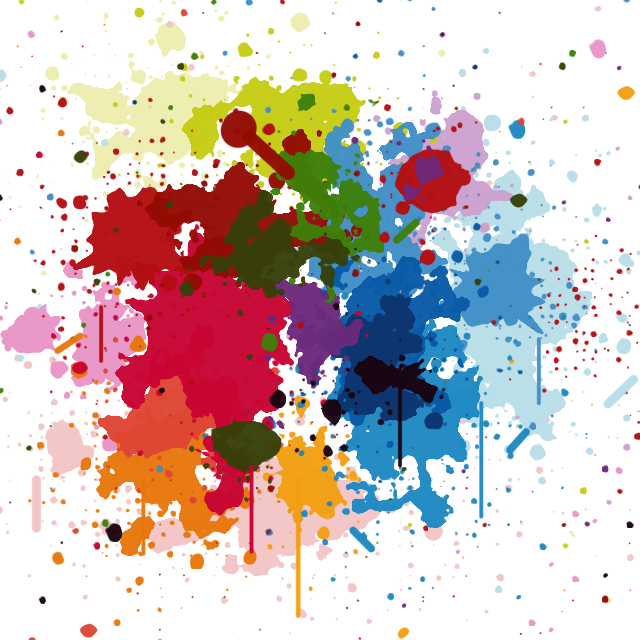
A WebGL 1 fragment shader for this background:

```glsl
precision highp float;
// Layered ink splatter on white paper, from pale washes up to dark blots.
// Each blot is an ellipse with noisy edges and radial fingers, ringed by
// hashed droplets; capsules add drips and loose brush strokes.

#define GRAIN 19.0
#define OPACITY 0.96
#define DENSITY 0.62
#define BIG_CELL 0.042
#define SMALL_CELL 0.017
#define DROP_SIZE 0.27

uniform vec2 u_resolution;

const vec3 PAPER = vec3(1.0);
const vec3 CREAM = vec3(0.93, 0.93, 0.69);
const vec3 BLUSH = vec3(0.95, 0.77, 0.77);
const vec3 ICE = vec3(0.72, 0.87, 0.91);
const vec3 LILAC = vec3(0.80, 0.63, 0.81);
const vec3 PINK = vec3(0.91, 0.58, 0.77);
const vec3 LIME = vec3(0.77, 0.80, 0.07);
const vec3 ORANGE = vec3(0.91, 0.46, 0.04);
const vec3 AMBER = vec3(0.95, 0.62, 0.06);
const vec3 CORAL = vec3(0.87, 0.27, 0.20);
const vec3 SKY = vec3(0.25, 0.56, 0.78);
const vec3 AZURE = vec3(0.11, 0.53, 0.76);
const vec3 COBALT = vec3(0.03, 0.35, 0.65);
const vec3 NAVY = vec3(0.05, 0.20, 0.43);
const vec3 RED = vec3(0.70, 0.05, 0.06);
const vec3 BLOOD = vec3(0.57, 0.04, 0.01);
const vec3 CRIMSON = vec3(0.78, 0.01, 0.20);
const vec3 PURPLE = vec3(0.42, 0.16, 0.48);
const vec3 GREEN = vec3(0.24, 0.50, 0.04);
const vec3 OLIVE = vec3(0.21, 0.25, 0.03);
const vec3 SOOT = vec3(0.10, 0.01, 0.06);

float hash(vec2 p) { return fract(sin(dot(p, vec2(127.1, 311.7))) * 43758.5); }

float noise(vec2 p) {
  vec2 i = floor(p), f = fract(p);
  f = f * f * (3.0 - 2.0 * f);
  return mix(mix(hash(i), hash(i + vec2(1, 0)), f.x),
             mix(hash(i + vec2(0, 1)), hash(i + 1.0), f.x), f.y);
}

float fbm(vec2 p) {
  float sum = 0.0, amp = 0.5;
  for (int i = 0; i < 4; i++) {
    sum += amp * noise(p);
    p = mat2(1.6, 1.2, -1.2, 1.6) * p + 7.3;
    amp *= 0.5;
  }
  return sum;
}

// Round droplets, one per cell, thinning out away from the centre
float drops(vec2 p, vec2 centre, vec2 spread, float cell, float seed) {
  vec2 g = p / cell + seed, id = floor(g);
  vec2 spot = id + 0.5 + 0.46 * (vec2(hash(id + 3.1), hash(id + 8.7)) - 0.5);
  vec2 away = ((spot - seed) * cell - centre) / spread;
  float size = hash(id + 5.3);
  float radius = 0.07 + DROP_SIZE * size * size;
  float shown = step(hash(id + 1.9), DENSITY * exp(-dot(away, away)));
  float wobble = 0.12 * (noise(g * 4.0) - 0.5);
  return mix(1.0, (length(g - spot) - radius + wobble) * cell, shown);
}

float capsule(vec2 p, vec2 a, vec2 b, float width) {
  vec2 ab = b - a;
  return length(p - a - ab * clamp(dot(p - a, ab) / dot(ab, ab), 0.0, 1.0)) - width;
}

void stain(inout vec3 c, vec3 ink, float d) {
  float soft = 0.9 / u_resolution.y;
  c = mix(c, ink, OPACITY * (1.0 - smoothstep(-soft, soft, d)));
}

void drip(inout vec3 c, vec3 ink, vec2 p, vec2 top, float bottom, float width) {
  stain(c, ink, capsule(p, top, vec2(top.x, bottom), width));
}

void blot(inout vec3 c, vec3 ink, vec2 p, vec2 at, vec2 r, float rough, float fingers, float spread) {
  float seed = floor(at.x * 91.0 + at.y * 370.0);
  vec2 q = (p - at) / r;
  float len = length(q);
  float ray = noise(q / max(len, 0.001) * 4.5 + seed);
  float d = (len - 1.0 - fingers * (ray * ray * ray - 0.15)) * min(r.x, r.y);
  d += rough * (fbm(p * GRAIN + seed) - 0.47);
  d = min(d, drops(p, at, r * spread, BIG_CELL, seed + 0.37));
  d = min(d, drops(p, at, r * spread, SMALL_CELL, seed + 0.71));
  stain(c, ink, d);
}

void main() {
  vec2 p = gl_FragCoord.xy / u_resolution;
  vec3 c = PAPER;

  // Pale washes
  blot(c, CREAM, p, vec2(0.25, 0.81), vec2(0.11, 0.10), 0.30, 0.3, 1.6);
  blot(c, BLUSH, p, vec2(0.45, 0.20), vec2(0.17, 0.07), 0.16, 0.5, 1.7);
  blot(c, BLUSH, p, vec2(0.10, 0.30), vec2(0.02), 0.10, 0.3, 5.0);
  blot(c, ICE, p, vec2(0.79, 0.53), vec2(0.10, 0.17), 0.18, 0.4, 1.4);
  blot(c, LILAC, p, vec2(0.68, 0.72), vec2(0.075, 0.085), 0.20, 0.4, 1.3);
  blot(c, PINK, p, vec2(0.05, 0.485), vec2(0.038), 0.06, 0.6, 1.2);
  blot(c, PINK, p, vec2(0.16, 0.47), vec2(0.05, 0.07), 0.24, 0.3, 1.3);

  // Warm and cool main blots
  blot(c, LIME, p, vec2(0.44, 0.79), vec2(0.11, 0.085), 0.24, 0.5, 1.5);
  blot(c, ORANGE, p, vec2(0.26, 0.29), vec2(0.09, 0.10), 0.22, 0.4, 1.5);
  blot(c, AMBER, p, vec2(0.47, 0.27), vec2(0.06, 0.065), 0.16, 0.6, 1.5);
  blot(c, SKY, p, vec2(0.59, 0.66), vec2(0.08, 0.13), 0.32, 0.3, 1.5);
  blot(c, SKY, p, vec2(0.775, 0.545), vec2(0.066, 0.062), 0.07, 0.9, 1.8);
  blot(c, AZURE, p, vec2(0.64, 0.36), vec2(0.10, 0.12), 0.24, 0.4, 1.5);
  blot(c, COBALT, p, vec2(0.62, 0.48), vec2(0.095, 0.09), 0.22, 0.3, 1.4);
  blot(c, NAVY, p, vec2(0.58, 0.44), vec2(0.06, 0.07), 0.20, 0.4, 1.3);
  blot(c, CORAL, p, vec2(0.28, 0.37), vec2(0.085, 0.09), 0.24, 0.4, 1.3);
  blot(c, CRIMSON, p, vec2(0.34, 0.46), vec2(0.13, 0.125), 0.20, 0.3, 1.1);
  blot(c, CRIMSON, p, vec2(0.36, 0.27), vec2(0.04, 0.04), 0.12, 0.4, 1.2);
  blot(c, RED, p, vec2(0.205, 0.625), vec2(0.068, 0.065), 0.07, 1.0, 2.0);
  blot(c, BLOOD, p, vec2(0.39, 0.66), vec2(0.095, 0.07), 0.28, 0.4, 1.5);

  // Overlaps where inks mix
  blot(c, PURPLE, p, vec2(0.49, 0.48), vec2(0.04, 0.065), 0.24, 0.3, 1.3);
  blot(c, GREEN, p, vec2(0.52, 0.69), vec2(0.04, 0.07), 0.28, 0.3, 1.5);
  blot(c, OLIVE, p, vec2(0.42, 0.60), vec2(0.07, 0.045), 0.24, 0.4, 1.3);
  blot(c, OLIVE, p, vec2(0.392, 0.30), vec2(0.044, 0.042), 0.05, 0.3, 1.2);
  blot(c, SOOT, p, vec2(0.62, 0.405), vec2(0.038, 0.030), 0.12, 0.9, 1.6);
  blot(c, SOOT, p, vec2(0.51, 0.36), vec2(0.015), 0.08, 0.3, 4.0);

  // Heads and scattered red flecks
  blot(c, RED, p, vec2(0.675, 0.72), vec2(0.05, 0.048), 0.03, 0.2, 1.5);
  blot(c, PURPLE, p, vec2(0.665, 0.73), vec2(0.015, 0.02), 0.10, 0.3, 1.6);
  stain(c, BLOOD, capsule(p, vec2(0.372, 0.796), vec2(0.374, 0.80), 0.027));
  stain(c, BLOOD, capsule(p, vec2(0.39, 0.785), vec2(0.45, 0.73), 0.011));
  stain(c, RED, drops(p, vec2(0.92, 0.49), vec2(0.08, 0.10), 0.014, 0.2));

  // Drips and strokes
  drip(c, BLUSH, p, vec2(0.057, 0.25), 0.175, 0.007);
  drip(c, RED, p, vec2(0.158, 0.52), 0.436, 0.003);
  drip(c, ORANGE, p, vec2(0.224, 0.25), 0.135, 0.003);
  drip(c, CRIMSON, p, vec2(0.393, 0.27), 0.138, 0.003);
  drip(c, AMBER, p, vec2(0.466, 0.25), 0.038, 0.0035);
  drip(c, SOOT, p, vec2(0.625, 0.40), 0.273, 0.003);
  drip(c, AZURE, p, vec2(0.752, 0.37), 0.193, 0.003);
  drip(c, SKY, p, vec2(0.842, 0.47), 0.37, 0.003);
  stain(c, ORANGE, capsule(p, vec2(0.09, 0.452), vec2(0.125, 0.475), 0.005));
  stain(c, GREEN, capsule(p, vec2(0.62, 0.625), vec2(0.65, 0.652), 0.006));
  stain(c, AZURE, capsule(p, vec2(0.797, 0.297), vec2(0.822, 0.325), 0.006));
  stain(c, AZURE, capsule(p, vec2(0.552, 0.171), vec2(0.58, 0.143), 0.006));
  stain(c, ICE, capsule(p, vec2(0.95, 0.369), vec2(0.99, 0.407), 0.007));

  gl_FragColor = vec4(c, 1.0);
}
```
